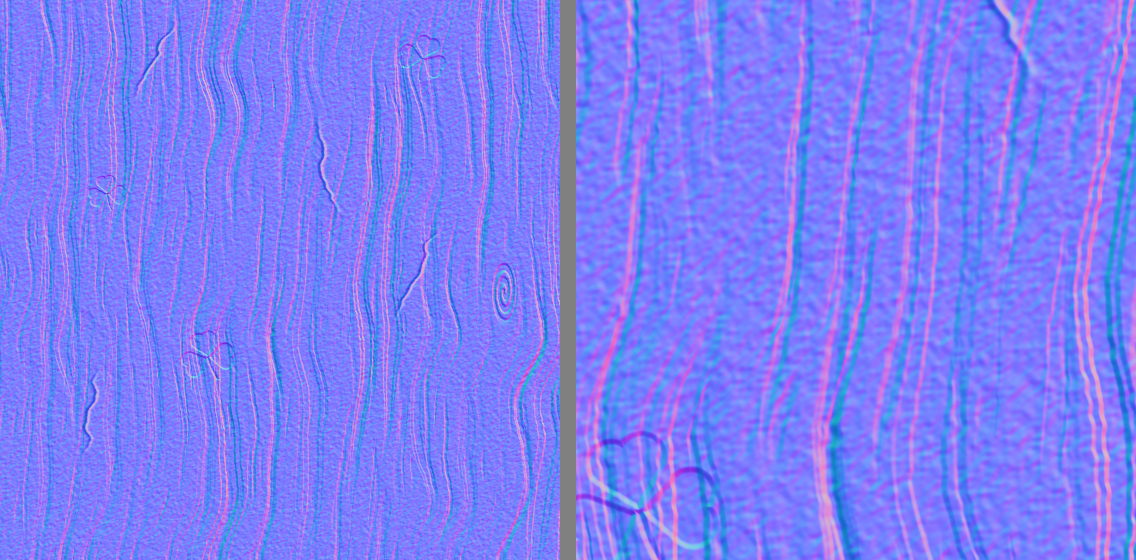
Left: the whole. Right: its middle third, enlarged.
Give the GLSL for this texture map, as a WebGL 2 fragment shader.

```glsl
#version 300 es
precision highp float;
// Tangent-space normal map of old bark: wandering terraced grooves, fine grain,
// a spiral knot, split ridges and pressed clovers. A height field is built from
// noise and distance functions; its slopes become the normal.
uniform vec2 u_resolution;
out vec4 fragColor;

const vec2 KNOT = vec2(0.901, 0.479);

float hash(vec2 p) {
  vec3 q = fract(p.xyx * vec3(0.1031, 0.1030, 0.0973));
  q += dot(q, q.yzx + 33.33);
  return fract((q.x + q.y) * q.z);
}

float noise(vec2 p) {
  vec2 i = floor(p), f = fract(p);
  f = f * f * (3.0 - 2.0 * f);
  return mix(mix(hash(i), hash(i + vec2(1, 0)), f.x),
             mix(hash(i + vec2(0, 1)), hash(i + vec2(1, 1)), f.x), f.y);
}

mat2 rotation(float a) {
  return mat2(cos(a), sin(a), -sin(a), cos(a));
}

// Bend the grain: spreading around the knot, shared wander, ragged edges
vec2 bendGrain(vec2 p) {
  vec2 d = p - KNOT;
  float ragged = 0.0018 * (noise(p * vec2(60, 150)) - 0.5);
  p.x -= 0.7 * d.x * exp(-d.x * d.x / 0.002 - d.y * d.y / 0.009);
  p.x += 0.045 * (noise(p * vec2(3, 4.5) + 3.0) - 0.5);
  p.x += 0.030 * (noise(p * vec2(5, 10) + 7.0) - 0.5);
  p.x += ragged - 0.06 * p.y;
  return p;
}

// Depth of one layer of tapered grooves, steeper on the left wall
float grooves(vec2 p, float columns, float rows, float halfWidth, float edge) {
  float depth = 0.0;
  for (int i = -1; i <= 1; i++) {
    float column = floor(p.x * columns) + float(i);
    float y = p.y * rows + 9.0 * hash(vec2(column, columns));
    vec2 id = vec2(column, floor(y) + columns * 3.0);
    float t = fract(y);
    float taper = smoothstep(0.0, 0.25, t) * smoothstep(1.0, 0.75, t);
    float wander = 0.35 * (noise(vec2(p.y * 8.0, column * 5.0)) - 0.5);
    float centre = (column + 0.2 + 0.6 * hash(id) + wander) / columns;
    float d = p.x - centre;
    float wall = d < 0.0 ? edge : edge * 1.3;
    float w = halfWidth * taper * (0.3 + hash(id + 31.0));
    float terraces = 0.6 * smoothstep(w + wall, w, abs(d))
                   + 0.4 * smoothstep(2.3 * w + wall, 2.3 * w, abs(d));
    depth += terraces * taper * (0.3 + 0.7 * hash(id + 57.0));
  }
  return depth;
}

// Heart with its tip at the origin, about one unit tall
float heart(vec2 p) {
  p.x = abs(p.x);
  if (p.x + p.y > 1.0) return length(p - vec2(0.25, 0.75)) - 0.3536;
  vec2 a = p - vec2(0, 1), b = p - 0.5 * max(p.x + p.y, 0.0);
  return sqrt(min(dot(a, a), dot(b, b))) * sign(p.x - p.y);
}

// Pressed three-leaf clover with a curved stem
float clover(vec2 p, vec2 centre, float size, float turn) {
  p = rotation(turn) * (p - centre) / size;
  if (length(p) > 1.6) return 0.0;
  float d = 9.0;
  for (int i = -1; i <= 1; i++)
    d = min(d, heart(rotation(float(i) * 1.75) * p - vec2(0, 0.08)));
  float stem = abs(p.x - 0.15 * p.y * p.y) - 0.04;
  stem = max(stem, max(p.y, -p.y - 1.1));
  return smoothstep(0.06, -0.05, min(d, stem));
}

float knot(vec2 p) {
  vec2 d = (p - KNOT) / vec2(0.021, 0.054);
  float r = length(d);
  float turn = fract(r * 2.3 - atan(d.y, d.x) / 6.2832);
  return smoothstep(0.15, 0.45, turn) * smoothstep(1.0, 0.75, turn) * smoothstep(1.15, 0.9, r);
}

float height(vec2 p) {
  vec2 q = bendGrain(p);
  float h = -0.0062 * grooves(q, 14.0, 1.15, 0.0062, 0.0031);
  h -= 0.0025 * grooves(q + 0.37, 22.0, 3.2, 0.0017, 0.0027);
  // Short leaning streaks, then diagonal grain
  vec2 s = vec2(q.x - 0.08 * q.y, q.y);
  h -= 0.0016 * smoothstep(0.70, 0.95, noise(s * vec2(130, 12)));
  h -= 0.0006 * smoothstep(0.5, 0.9, noise(s * vec2(85, 18) + 19.0));
  h += 0.0010 * noise(rotation(-0.85) * p * vec2(150, 225));
  h += 0.0007 * noise(rotation(-0.7) * p * vec2(250, 330) + 40.0);
  h -= 0.0028 * knot(p);
  h -= 0.0020 * clover(p, vec2(0.755, 0.895), 0.034, 0.35);
  h -= 0.0016 * clover(p, vec2(0.191, 0.654), 0.027, -0.1);
  h -= 0.0022 * clover(p, vec2(0.371, 0.362), 0.038, -0.25);
  return h;
}

// Signed sideways slope of a jagged split, dark left and bright right
float split(vec2 p, vec2 centre, float lean, float halfLength) {
  p -= centre;
  float jag = 0.022 * (noise(vec2(p.y * 38.0, lean * 40.0)) - 0.5)
            + 0.007 * (noise(vec2(p.y * 110.0, lean * 70.0)) - 0.5);
  float d = (p.x - lean * p.y - jag) / 0.0034;
  return 2.0 * d * exp(-d * d) * smoothstep(halfLength, halfLength * 0.3, abs(p.y));
}

void main() {
  vec2 p = gl_FragCoord.xy / u_resolution;
  vec2 e = vec2(0.0007, 0.0);
  vec2 slope = vec2(height(p + e.xy) - height(p - e.xy),
                    height(p + e.yx) - height(p - e.yx)) / (2.0 * e.x);
  float splits = split(p, vec2(0.275, 0.895), 0.45, 0.08)
               + split(p, vec2(0.740, 0.510), 0.42, 0.10)
               + split(p, vec2(0.163, 0.265), 0.18, 0.09)
               + split(p, vec2(0.582, 0.700), -0.15, 0.11);
  // Steep walls catch a little light from above
  vec2 tilt = vec2(-0.02, 0.15 * min(slope.x * slope.x, 1.0) - 0.02) - slope;
  tilt += vec2(1.0, 0.6) * splits;
  vec3 normal = normalize(vec3(tilt, 1.0));
  fragColor = vec4(normal * 0.5 + 0.5, 1.0);
}
```
